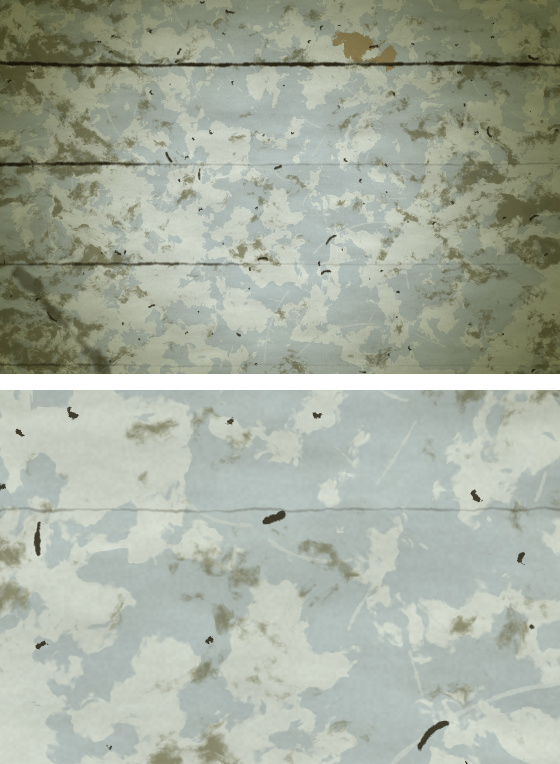
Top: the whole. Bottom: its middle third, enlarged.
Give the GLSL for this texture, as a Shadertoy shader.

```glsl
#define FLAKE_SCALE 19.0
#define FLAKE_EDGE 0.03
#define GRIME_AMOUNT 0.66
#define SEAM_WIDTH 0.0036
#define GRAIN 0.035
#define CREAM vec3(0.785, 0.81, 0.765)
#define BLUE_GREY vec3(0.675, 0.72, 0.705)
#define OLIVE_GRIME vec3(0.40, 0.39, 0.26)
#define DARK_WOOD vec3(0.15, 0.13, 0.07)
#define OCHRE vec3(0.58, 0.49, 0.28)
#define EDGE_TINT vec3(0.54, 0.535, 0.37)

float hash(vec2 p) {
    vec3 q = fract(p.xyx * 0.1031);
    q += dot(q, q.yzx + 33.33);
    return fract((q.x + q.y) * q.z);
}

float noise(vec2 p) {
    vec2 i = floor(p), f = fract(p);
    f = f * f * (3.0 - 2.0 * f);
    return mix(mix(hash(i), hash(i + vec2(1, 0)), f.x),
               mix(hash(i + vec2(0, 1)), hash(i + vec2(1, 1)), f.x), f.y);
}

float fbm(vec2 p) {
    float sum = 0.0, amp = 0.42;
    for (int i = 0; i < 5; i++) {
        sum += amp * noise(p);
        p = mat2(1.6, 1.2, -1.2, 1.6) * p + 17.3;
        amp *= 0.6;
    }
    return sum / 0.968;
}

float segment(vec2 p, vec2 a, vec2 b) {
    vec2 ab = b - a;
    return length(p - a - ab * clamp(dot(p - a, ab) / dot(ab, ab), 0.0, 1.0));
}

// Scattered bent strokes, one candidate per grid cell
float strokes(vec2 p, float cells, float share, float len, float thick, float seed) {
    vec2 q = p * cells;
    float soft = cells / iResolution.y;
    float ragged = (fbm(q * 14.0) - 0.5) * thick * 2.5;
    float cover = 0.0;
    for (int j = -1; j <= 1; j++)
    for (int i = -1; i <= 1; i++) {
        vec2 cell = floor(q) + vec2(i, j);
        vec2 key = cell + seed;
        if (hash(key) > share) continue;
        vec2 d = q - cell - vec2(hash(key + 31.7), hash(key + 57.1));
        float angle = 3.1416 * hash(key + 83.9);
        float size = hash(key + 101.3);
        d = mat2(cos(angle), -sin(angle), sin(angle), cos(angle)) * d;
        d.y += 0.6 * (size - 0.5) * d.x * d.x / len;
        d.x -= clamp(d.x, -len * size, len * size);
        float edge = length(d) - thick * (0.5 + 0.5 * size) + ragged;
        cover = max(cover, 1.0 - smoothstep(-soft, soft, edge));
    }
    return cover;
}

void mainImage(out vec4 fragColor, in vec2 fragCoord) {
    vec2 uv = fragCoord / iResolution.xy;
    vec2 p = fragCoord / iResolution.y;
    float px = 1.0 / iResolution.y;
    float broad = fbm(p * 3.2 + 4.0);
    float fine = fbm(p * 48.0 + 9.0);
    vec2 warp = vec2(fbm(p * 9.0), fbm(p * 9.0 + 40.0)) - 0.5;

    // Worn cream coat over blue-grey paint
    float flakes = fbm((p + 0.07 * warp) * FLAKE_SCALE);
    vec2 fromMiddle = p - vec2(0.60, 0.42);
    float middle = exp(-6.0 * dot(fromMiddle, fromMiddle));
    float top = smoothstep(0.83, 0.85, p.y);
    float coat = flakes - 0.585 + 0.5 * (broad - 0.5) + 0.14 * middle + 0.06 * top;
    coat += 0.16 * (fine - 0.5);
    float cream = smoothstep(-FLAKE_EDGE, FLAKE_EDGE, coat);

    // Diagonal painted bands
    float band = min(segment(p, vec2(1.0, 0.27), vec2(1.55, 0.645)) - 0.030,
                     segment(p, vec2(1.29, -0.03), vec2(1.53, 0.27)) - 0.042);
    band += 0.09 * (flakes - 0.5) + 0.03 * (fine - 0.5);
    float painted = 1.0 - smoothstep(-0.004, 0.004, band);
    cream = max(cream, 0.95 * painted);
    vec3 color = mix(BLUE_GREY, CREAM, cream);
    color *= 0.91 + 0.18 * fbm(p * vec2(7.0, 26.0) + 70.0);

    // Pale scratches
    float scratches = strokes(p, 5.0, 0.7, 0.6, 0.010, 11.0);
    scratches = max(scratches, strokes(p, 12.0, 0.5, 0.5, 0.02, 29.0));
    color = mix(color, CREAM, 0.6 * scratches);

    // Plank seams and the dirt gathered along them
    vec4 seamY = vec4(0.828, 0.56, 0.293, 0.023);
    vec4 seamReach = vec4(2.0, 0.36, 0.62, 0.3);
    vec4 seamDepth = vec4(1.0, 0.95, 0.65, 0.45);
    float seam = 0.0, seamDirt = 0.0;
    for (int k = 0; k < 4; k++) {
        float row = float(k) * 19.0;
        float wobble = 0.006 * (noise(vec2(p.x * 4.0, row)) - 0.5)
                     + 0.006 * (fbm(vec2(p.x * 50.0, row)) - 0.5);
        float away = abs(p.y - seamY[k] + wobble);
        float depth = seamDepth[k] * mix(1.0, 0.25, smoothstep(-0.1, 0.1, p.x - seamReach[k]));
        float rough = fbm(vec2(p.x * 35.0, row + 7.0));
        float width = SEAM_WIDTH * depth * (0.2 + 1.6 * rough);
        float opacity = min(1.0, depth * (0.4 + 1.1 * rough));
        seam = max(seam, (1.0 - smoothstep(width - px, width + 1.5 * px, away)) * opacity);
        seamDirt = max(seamDirt, depth * exp(-away * 55.0));
    }

    // Olive grime, heaviest at the sides
    float sides = smoothstep(0.30, 0.0, uv.x) + 0.65 * smoothstep(0.70, 1.0, uv.x);
    float streaks = fbm(p * vec2(12.0, 24.0) + 3.0 * warp + 21.0);
    float dirt = 0.55 * streaks + 0.35 * fine + 0.25 * broad - 0.69;
    dirt += 0.11 * sides + 0.13 * seamDirt - 0.04 * painted;
    color = mix(color, OLIVE_GRIME, GRIME_AMOUNT * smoothstep(-0.04, 0.10, dirt));
    float wash = (0.10 + 0.3 * sides) * smoothstep(0.35, 0.7, streaks);
    color = mix(color, OLIVE_GRIME, 0.6 * wash * (1.0 - 0.6 * painted));
    float shade = segment(p, vec2(0.05, 0.27), vec2(0.32, -0.03)) + 0.05 * (flakes - 0.5);
    color = mix(color, OLIVE_GRIME * 0.75, 0.6 * (1.0 - smoothstep(0.004, 0.024, shade)));

    // Rust stain under the upper edge
    float rust = length((p - vec2(0.95, 0.86)) * vec2(0.8, 1.0)) + 0.30 * (flakes - 0.5);
    color = mix(color, OCHRE, 0.75 * (1.0 - smoothstep(0.025, 0.04, rust)));

    // Chips, bent staples and pinholes
    float marks = strokes(p, 5.5, 0.20, 0.10, 0.016, 47.0);
    marks = max(marks, strokes(p, 12.0, 0.07, 0.14, 0.035, 63.0));
    marks = max(marks, strokes(p, 25.0, 0.08, 0.09, 0.06, 89.0));
    color = mix(color, DARK_WOOD, max(0.85 * marks, 0.95 * seam));

    // Yellowed vignette and film grain
    float vignette = smoothstep(0.16, 0.74, length((uv - vec2(0.48, 0.44)) * vec2(1.15, 0.85)));
    color *= mix(vec3(1.03), EDGE_TINT, vignette);
    color *= 1.0 + GRAIN * (noise(p * 330.0) - 0.5);
    fragColor = vec4(clamp(color, 0.0, 1.0), 1.0);
}
```
